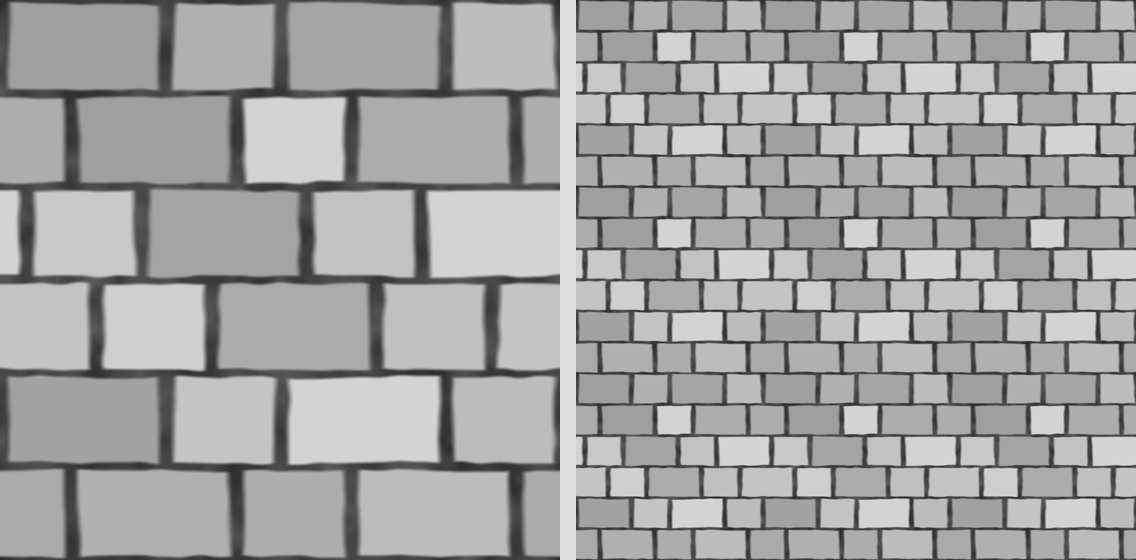
Left: one tile. Right: repeated 3 by 3.
Reproduce this texture procedurally as a WebGL 1 fragment shader.

```glsl
precision highp float;

uniform vec2 u_resolution;

float hash(vec2 p) {
  return fract(sin(dot(p, vec2(127.1, 311.7))) * 43758.5453);
}

// Value noise that wraps after a whole number of cells
float wrapNoise(vec2 p, float period) {
  vec2 cell = floor(p);
  vec2 f = fract(p);
  f = f * f * (3.0 - 2.0 * f);
  vec2 a = mod(cell, period);
  vec2 b = mod(cell + 1.0, period);
  return mix(mix(hash(a), hash(vec2(b.x, a.y)), f.x),
             mix(hash(vec2(a.x, b.y)), hash(b), f.x), f.y);
}

void main() {
  vec2 uv = gl_FragCoord.xy / u_resolution;

  // Six courses, each holding two pairs of a long and a short brick
  float row = floor((1.0 - uv.y) * 6.0);
  float x = uv.x * 2.0 - 0.25 * mod(row, 4.0) - 0.006;
  float pair = mod(floor(x), 2.0);
  float isShort = step(0.589, fract(x));
  vec2 id = vec2(pair * 2.0 + isShort, row) + 1.0;

  // Position from the brick centre and half size, in canvas units
  float centre = mix(0.2945, 0.7945, isShort);
  vec2 local = vec2((fract(x) - centre) * 0.5, (fract(uv.y * 6.0) - 0.5) / 6.0);
  vec2 halfSize = vec2(mix(0.1343, 0.0898, isShort), 0.0765);

  // Each of the four edges leans on its own
  vec2 side = step(0.0, local);
  vec2 lean = vec2(hash(id + vec2(side.x * 9.0, 31.0)),
                   hash(id + vec2(47.0, side.y * 9.0))) - 0.5;
  vec2 edge = halfSize - abs(local + lean * vec2(0.06, 0.045) * local.yx);

  // Hand-cut wobble, different for every brick
  vec2 wobbleAt = uv * 28.0 + id * 5.0;
  edge += 0.005 * (vec2(wrapNoise(wobbleAt, 28.0),
                        wrapNoise(wobbleAt + 13.0, 28.0)) - 0.5);

  // Upright edges are softer than level ones
  vec2 softness = vec2(0.0075, 0.004);
  vec2 cover = smoothstep(-softness, softness, edge);

  // Blotchy mortar and flat grey bricks
  float blotch = 0.7 * wrapNoise(uv * 24.0, 24.0) + 0.3 * wrapNoise(uv * 56.0, 56.0);
  float mortar = mix(0.17, 0.36, blotch);
  float brick = mix(0.62, 0.85, hash(id + 3.0));

  gl_FragColor = vec4(vec3(mix(mortar, brick, cover.x * cover.y)), 1.0);
}
```
